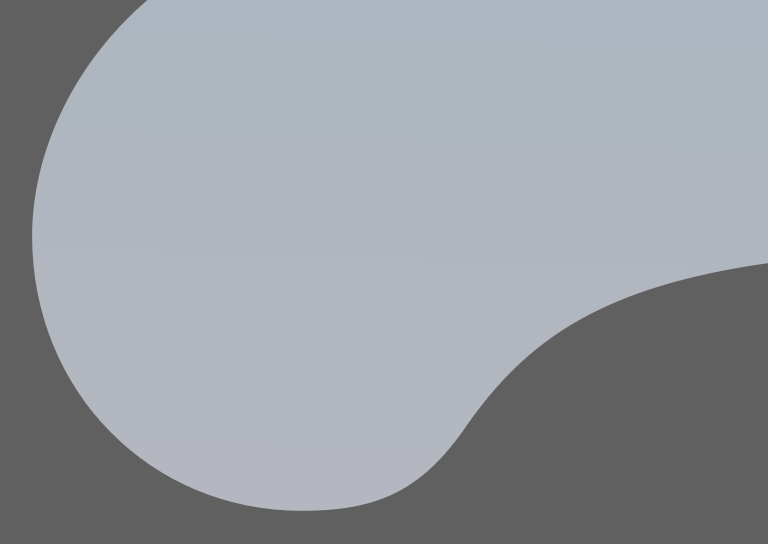
Give the GLSL for this background, as a WebGL 2 fragment shader.

```glsl
#version 300 es
precision highp float;
// A pale blue-grey rounded blob with a soft vertical gradient on dark grey.

#define STEPS 32
#define BACKDROP vec3(0.377)
#define BLOB_TOP vec3(0.680, 0.714, 0.753)
#define BLOB_LOW vec3(0.706, 0.717, 0.749)
#define GRADIENT_TILT 0.03

uniform vec2 u_resolution;
out vec4 outColor;

vec2 bezier(vec2 a, vec2 b, vec2 c, vec2 d, float t) {
  float s = 1.0 - t;
  return s * s * s * a + 3.0 * s * s * t * b + 3.0 * s * t * t * c + t * t * t * d;
}

float segmentDistance(vec2 p, vec2 a, vec2 b) {
  vec2 pa = p - a, ba = b - a;
  return length(pa - ba * clamp(dot(pa, ba) / dot(ba, ba), 0.0, 1.0));
}

// True when a ray running left from p crosses the segment
bool crossesLeft(vec2 p, vec2 a, vec2 b) {
  if ((a.y > p.y) == (b.y > p.y)) return false;
  return mix(a.x, b.x, (p.y - a.y) / (b.y - a.y)) < p.x;
}

// Signed distance to the open outline, negative inside the blob
float blobDistance(vec2 p) {
  // Four joined cubic curves, in units of the canvas height
  vec2 outline[13] = vec2[13](
    vec2(0.271, 1.000), vec2(0.138, 0.886), vec2(0.059, 0.723),
    vec2(0.059, 0.566), vec2(0.059, 0.280), vec2(0.277, 0.061),
    vec2(0.554, 0.061), vec2(0.692, 0.061), vec2(0.775, 0.096),
    vec2(0.858, 0.218), vec2(0.969, 0.376), vec2(1.107, 0.474),
    vec2(1.417, 0.517));
  float nearest = 10.0;
  bool inside = false;
  vec2 start = outline[0];
  for (int k = 0; k < 12; k += 3) {
    for (int i = 1; i <= STEPS; i++) {
      vec2 end = bezier(outline[k], outline[k + 1], outline[k + 2], outline[k + 3],
                        float(i) / float(STEPS));
      nearest = min(nearest, segmentDistance(p, start, end));
      if (crossesLeft(p, start, end)) inside = !inside;
      start = end;
    }
  }
  return inside ? -nearest : nearest;
}

void main() {
  vec2 p = gl_FragCoord.xy / u_resolution.y;
  float pixel = 1.0 / u_resolution.y;

  // Gradient from the cool top to the warmer foot
  float height = smoothstep(0.0, 1.0, p.y + GRADIENT_TILT * (p.x - 0.7));
  vec3 blob = mix(BLOB_LOW, BLOB_TOP, height);

  float coverage = clamp(0.5 - blobDistance(p) / pixel, 0.0, 1.0);
  outColor = vec4(mix(BACKDROP, blob, coverage), 1.0);
}
```
